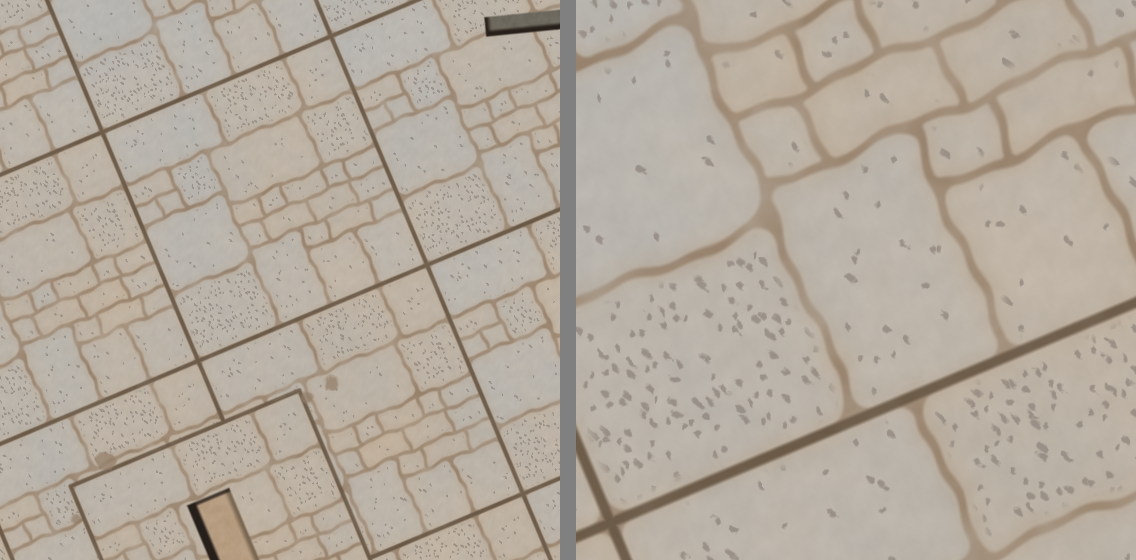
Left: the whole. Right: its middle third, enlarged.
A Shadertoy shader for this texture:

```glsl
// Tilted stamped-stone paving panels with worn joints, pitted stones, an offset slab, a hatch and a bar.
const float PANEL_SIZE = 0.443;              // panel side, in canvas heights
const float TILT = 0.397;
const vec2 PANEL_ORIGIN = vec2(0.354, 0.3555);
const vec2 SLAB_CORNER = vec2(-0.67, 0.267); // offset slab, in panel units
const vec2 HATCH_CENTER = vec2(0.495, 0.45), HATCH_HALF = vec2(0.09, 0.195);
const vec2 BAR_START = vec2(0.868, 0.952);
const float JOINT_WIDTH = 0.0055, SEAM_WIDTH = 0.0065;
const vec3 COOL_STONE = vec3(0.725, 0.718, 0.70), WARM_STONE = vec3(0.755, 0.69, 0.61);
const vec3 RUST = vec3(0.69, 0.57, 0.44), JOINT = vec3(0.57, 0.485, 0.40);
const vec3 SEAM = vec3(0.40, 0.335, 0.265), PIT = vec3(0.53, 0.49, 0.46);
const vec3 SHADOW = vec3(0.15, 0.12, 0.10), METAL = vec3(0.43, 0.41, 0.37);
const vec2 PITTED[4] = vec2[4](vec2(0.61, 0.12), vec2(0.88, 0.35), vec2(0.28, 0.32), vec2(0.18, 0.85));
const vec3 STAINS[4] = vec3[4](vec3(0.188, 0.176, 0.017), vec3(0.592, 0.316, 0.012),
                               vec3(0.549, 0.29, 0.010), vec3(0.136, 0.073, 0.008));

float hash(vec2 p) {
    vec3 q = fract(p.xyx * vec3(0.1031, 0.103, 0.0973));
    q += dot(q, q.yzx + 33.33);
    return fract((q.x + q.y) * q.z);
}

// Nearest feature distance and its cell's random value
vec2 cellular(vec2 p) {
    vec2 base = floor(p), best = vec2(9.0, 0.0);
    for (int y = -1; y <= 1; y++)
    for (int x = -1; x <= 1; x++) {
        vec2 cell = base + vec2(x, y);
        float r = hash(cell);
        float d = length(cell + 0.15 + 0.7 * vec2(r, hash(cell + 71.0)) - p);
        if (d < best.x) best = vec2(d, hash(cell + 19.0));
    }
    return best;
}

// Layered sines, about -1 to 1
float mottle(vec2 p) {
    float sum = 0.0, gain = 0.5;
    for (int i = 0; i < 5; i++) {
        p = mat2(0.8, 0.6, -0.6, 0.8) * p * 1.8 + 1.7;
        sum += gain * sin(p.x + 1.3 * sin(p.y)) * cos(p.y * 0.8);
        gain *= 0.65;
    }
    return sum;
}

float boxDistance(vec2 p, vec2 halfSize) {
    vec2 d = abs(p) - halfSize;
    return length(max(d, 0.0)) + min(max(d.x, d.y), 0.0);
}

// Keep the part of a range holding x; true when x is past the cut
bool past(inout vec2 range, float x, float cut) {
    if (x > cut) range.x = max(range.x, cut);
    else range.y = min(range.y, cut);
    return x > cut;
}

void cutRow(inout vec2 range, float x, vec4 cuts) {
    for (int i = 0; i < 4; i++) past(range, x, cuts[i]);
}

// Split the unit panel into stones; gives the x and y ranges around p
void findStone(vec2 p, out vec2 rx, out vec2 ry) {
    rx = ry = vec2(0.0, 1.0);
    if (!past(ry, p.y, 0.235)) cutRow(rx, p.x, vec4(0.44, 0.79, 1.0, 1.0));
    else if (!past(rx, p.x, 0.36)) {
        if (past(ry, p.y, 0.415)) past(ry, p.y, 0.71);
        else if (!past(rx, p.x, 0.19) && past(ry, p.y, 0.33)) past(rx, p.x, 0.095);
    }
    else if (!past(ry, p.y, 0.475)) past(rx, p.x, 0.765);
    else if (!past(ry, p.y, 0.565)) cutRow(rx, p.x, vec4(0.48, 0.58, 0.76, 0.85));
    else if (!past(ry, p.y, 0.665)) cutRow(rx, p.x, vec4(0.45, 0.65, 0.84, 1.0));
    else if (past(rx, p.x, 0.58)) {
        if (past(ry, p.y, 0.755)) past(rx, p.x, 0.79);
        else cutRow(rx, p.x, vec4(0.69, 0.88, 1.0, 1.0));
    }
}

void mainImage(out vec4 fragColor, in vec2 fragCoord) {
    vec2 uv = fragCoord / iResolution.y, d = (uv - PANEL_ORIGIN) * vec2(1, -1);
    float c = cos(TILT), s = sin(TILT), px = 1.0 / (iResolution.y * PANEL_SIZE);
    vec2 g = vec2(d.x * c - d.y * s, d.x * s + d.y * c) / PANEL_SIZE;

    // Panel lattice, covered by one offset slab
    vec2 q = g - SLAB_CORNER;
    float slab = boxDistance(q - 0.5, vec2(0.5));
    vec2 p = slab < 0.0 ? q : fract(g), id = slab < 0.0 ? vec2(7.0) : floor(g);
    vec2 border = min(p, 1.0 - p);
    float seam = min(min(border.x, border.y), abs(slab));

    // Hand-cut stones: wobble fades out at the straight panel seams
    vec2 wobble = 0.005 * sin(p.yx * vec2(25, 29) + vec2(1, 4)) + 0.0025 * sin(p.yx * vec2(83, 71) + p * 40.0);
    vec2 w = p + wobble * smoothstep(0.0, 0.07, min(border.x, border.y)), rx, ry;
    findStone(w, rx, ry);
    vec2 center = vec2(rx.x + rx.y, ry.x + ry.y) * 0.5;
    vec2 halfSize = vec2(rx.y - rx.x, ry.y - ry.x) * 0.5;
    float small = min(halfSize.x, halfSize.y), radius = 0.26 * small;
    float inset = -(boxDistance(w - center, halfSize - radius) - radius);

    // Stone tone, broad weathering and grain
    float cloud = mottle(g * 3.0), grain = mottle(g * 38.0);
    float tone = 0.38 + 0.4 * (hash(center * 91.0) - 0.5) + 0.15 * (hash(center * 57.0 + id * 5.0) - 0.5);
    tone += 0.22 * cloud + 0.3 * (0.5 - uv.y) + 0.15 * smoothstep(0.07, 0.04, small);
    vec3 color = mix(COOL_STONE, WARM_STONE, clamp(tone, 0.0, 1.0)) + 0.016 * grain + 0.012 * cloud;

    // Pits, dense on chosen stones
    float density = 0.1;
    for (int i = 0; i < 4; i++)
        if (all(lessThan(abs(PITTED[i] - center), halfSize))) density = 0.55;
    vec2 pit = cellular(p * vec2(62, 44) + 0.4 * grain);
    color = mix(color, PIT, 0.65 * smoothstep(0.36, 0.14, pit.x) * step(pit.y, density) * smoothstep(0.01, 0.03, inset));

    // Rusty halos, stone joints and dark panel seams
    float wear = clamp(0.72 + 0.35 * mottle(g * 9.0), 0.25, 1.0);
    color = mix(color, RUST, 0.45 * wear * exp(-max(min(inset, seam), 0.0) / 0.014));
    color = mix(color, JOINT, wear * 0.85 * (1.0 - smoothstep(JOINT_WIDTH * 0.4, JOINT_WIDTH * 1.5 + px, inset)));
    color = mix(color, SEAM, (0.65 + 0.3 * wear) * (1.0 - smoothstep(SEAM_WIDTH * 0.5, SEAM_WIDTH * 1.4 + px, seam)));

    // Brown stains with ragged rims
    for (int i = 0; i < 4; i++) {
        float stain = length(uv - STAINS[i].xy) - STAINS[i].z * (1.0 + 0.3 * grain);
        color = mix(color, JOINT, 0.7 * (1.0 - smoothstep(-0.003, 0.004, stain)));
    }

    // Raised hatch with a deep shadow on its left side
    vec2 h = q - HATCH_CENTER;
    float hatch = boxDistance(h, HATCH_HALF), left = h.x + HATCH_HALF.x;
    vec3 lid = mix(WARM_STONE, RUST, 0.5 + 0.3 * cloud) + 0.02 * grain;
    lid = mix(lid, SEAM, 0.75 * smoothstep(-0.03, -0.005, h.x - HATCH_HALF.x));
    lid = mix(lid, SHADOW, 1.0 - smoothstep(0.025, 0.043, left));
    lid = mix(lid, SHADOW, 0.8 * (1.0 - smoothstep(0.006, 0.02, h.y + HATCH_HALF.y)));
    color = mix(color, lid, 1.0 - smoothstep(-0.004, 0.004 + px, hatch));

    // Metal bar reaching in from the right, dark underneath
    vec2 b = mat2(0.995, -0.1, 0.1, 0.995) * (uv - BAR_START);
    float bar = boxDistance(b - vec2(0.15, 0.0), vec2(0.15, 0.016));
    vec3 metal = mix(SHADOW, METAL + 0.03 * grain, smoothstep(-0.012, -0.003, b.y) * smoothstep(0.0, 0.012, b.x));
    color = mix(color, metal, 1.0 - smoothstep(-0.001, 0.002 + px * PANEL_SIZE, bar));
    fragColor = vec4(clamp(color, 0.0, 1.0), 1.0);
}
```
